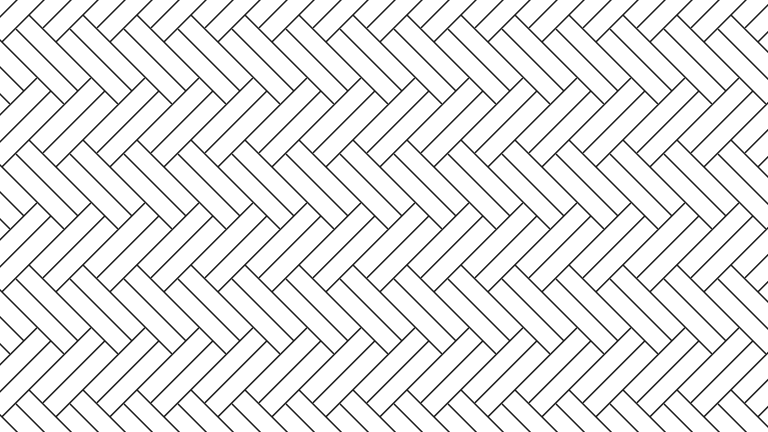
Write a Shadertoy shader that draws this pattern.

```glsl
// Double herringbone: pairs of thin white planks outlined in near-black, laid at 45 degrees.

// Lengths are in canvas heights
#define PERIOD_X 0.125
#define PERIOD_Y 0.2892
#define ANCHOR vec2(0.774, 0.469)
#define LINE_WIDTH 0.0035
#define LINE_COLOR vec3(0.10)
#define PLANK_COLOR vec3(1.0)

const float DIAGONAL = 0.70710678;
const float PAIR_WIDTH = PERIOD_X * DIAGONAL;
const float PLANK_LENGTH = PERIOD_Y * DIAGONAL;

// Depth inside a pair of planks, measured from the nearest edge or the shared seam
float pairDepth(vec2 q) {
    float along = 0.5 * PLANK_LENGTH - abs(q.x);
    float across = 0.25 * PAIR_WIDTH - abs(abs(q.y) - 0.25 * PAIR_WIDTH);
    return min(along, across);
}

// Distance to the nearest joint of the floor
float jointDistance(vec2 p) {
    vec2 period = vec2(PERIOD_X, PERIOD_Y);
    vec2 cell = p - period * round(p / period);
    vec2 fallingCenter = 0.5 * vec2(-PLANK_LENGTH, PAIR_WIDTH);
    vec2 risingCenter = -0.5 * vec2(PAIR_WIDTH, PLANK_LENGTH);

    // Planks reach into neighbouring cells; the one holding the point wins
    float depth = -1.0;
    for (int j = -1; j <= 1; j++) {
        for (int i = -1; i <= 2; i++) {
            vec2 c = cell - period * vec2(i, j);
            // x runs down the falling diagonal, y up the rising one
            vec2 q = DIAGONAL * vec2(c.x - c.y, c.x + c.y);
            depth = max(depth, pairDepth(q - fallingCenter));
            depth = max(depth, pairDepth((q - risingCenter).yx));
        }
    }
    return max(depth, 0.0);
}

void mainImage(out vec4 fragColor, in vec2 fragCoord) {
    vec2 p = fragCoord / iResolution.y;
    float pixel = 1.0 / iResolution.y;

    // Antialiased joint coverage
    float d = jointDistance(p - ANCHOR);
    float line = clamp(0.5 + (0.5 * LINE_WIDTH - d) / pixel, 0.0, 1.0);

    fragColor = vec4(mix(PLANK_COLOR, LINE_COLOR, line), 1.0);
}
```
